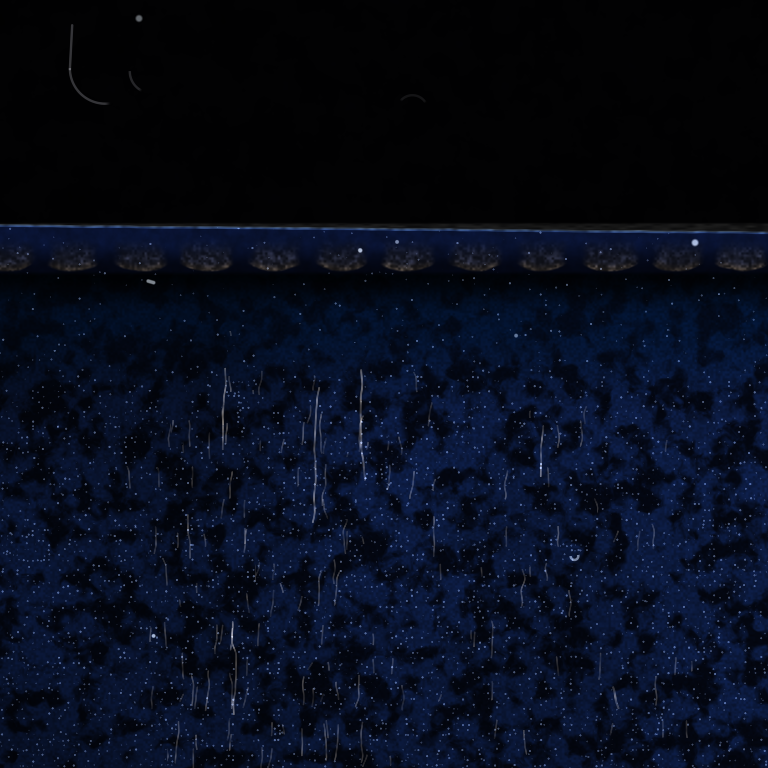
Give the GLSL for this texture, as a three.js fragment shader.

```glsl
// Dark blue grained leather under a black backdrop, with a scalloped rim,
// worn vertical scratches, dust and a few stray fibres.
// Value noise makes the grain; jittered cells scatter the specks and scratches.
varying vec2 vUv;

float hash(vec2 p) {
  vec3 q = fract(vec3(p.xyx) * 0.1031);
  q += dot(q, q.yzx + 33.33);
  return fract((q.x + q.y) * q.z);
}

float noise(vec2 p) {
  vec2 i = floor(p), f = fract(p);
  f = f * f * (3.0 - 2.0 * f);
  return mix(mix(hash(i), hash(i + vec2(1.0, 0.0)), f.x),
             mix(hash(i + vec2(0.0, 1.0)), hash(i + 1.0), f.x), f.y);
}

float fbm(vec2 p) {
  float sum = 0.0, gain = 0.5;
  for (int i = 0; i < 4; i++) {
    sum += gain * noise(p);
    p = mat2(1.6, 1.2, -1.2, 1.6) * p + 7.3;
    gain *= 0.5;
  }
  return sum / 0.94;
}

float segment(vec2 p, vec2 a, vec2 b, float width) {
  vec2 d = b - a;
  float t = clamp(dot(p - a, d) / dot(d, d), 0.0, 1.0);
  return 1.0 - smoothstep(width * 0.3, width, length(p - a - d * t));
}

float dot2d(vec2 p, vec2 centre, float radius) {
  return 1.0 - smoothstep(radius * 0.4, radius, length(p - centre));
}

float arc(vec2 p, vec2 centre, float radius, float from, float to, float width) {
  vec2 d = p - centre;
  float angle = atan(d.y, d.x);
  float span = smoothstep(from, from + 0.2, angle) * (1.0 - smoothstep(to - 0.2, to, angle));
  return span * (1.0 - smoothstep(width * 0.3, width, abs(length(d) - radius)));
}

// One jittered dust grain per cell, with a random strength.
float specks(vec2 p, float cells, float density, float seed) {
  vec2 id = floor(p * cells) + seed;
  vec2 centre = 0.25 + 0.5 * vec2(hash(id), hash(id + 41.0));
  float strength = hash(id + 83.0);
  float radius = cells * mix(0.0011, 0.0021, strength);
  return step(hash(id + 17.0), density) * strength * dot2d(fract(p * cells), centre, radius);
}

// One short, slightly leaning scratch per cell.
float scratches(vec2 p, vec2 cell, float density, float seed) {
  vec2 id = floor(p / cell) + seed;
  vec2 q = fract(p / cell) * cell;
  float x = cell.x * mix(0.25, 0.75, hash(id));
  float halfLength = cell.y * mix(0.08, 0.42, hash(id + 29.0));
  vec2 lean = vec2(cell.x * 0.2 * (hash(id + 57.0) - 0.35), halfLength);
  vec2 mid = vec2(x, cell.y * 0.5);
  return step(hash(id + 11.0), density) * segment(q, mid - lean, mid + lean, 0.0017);
}

// Blotched hide, brighter to the right and smoother below the rim.
vec3 leather(vec2 p) {
  vec2 warp = 0.009 * vec2(noise(p * 70.0), noise(p * 70.0 + 50.0));
  float blotch = smoothstep(0.3, 0.62, fbm((p + warp) * 52.0));
  float broad = fbm(p * 4.0 + 3.0);
  float upper = smoothstep(0.46, 0.59, p.y);
  float wear = 0.72 + 0.26 * smoothstep(0.2, 0.85, p.x) + 0.5 * (broad - 0.5);
  wear *= mix(0.86, 1.0, smoothstep(0.0, 0.4, p.y));
  vec3 pit = vec3(0.012, 0.025, 0.067);
  vec3 peak = mix(vec3(0.047, 0.107, 0.258), vec3(0.012, 0.09, 0.225), upper);
  vec3 col = mix(pit, peak, mix(blotch, 0.25 + 0.6 * blotch, upper)) * wear;
  col *= 0.8 + 0.4 * noise(p * 330.0);
  return col * mix(0.16, 1.0, 1.0 - smoothstep(0.585, 0.642, p.y + 0.012 * (broad - 0.5)));
}

// Raised rim with evenly spaced, dusty bowl-shaped dents.
vec3 rim(vec2 p) {
  float u = 2.0 * fract((p.x - 0.007) / 0.0875 + 0.5) - 1.0;
  u += 0.3 * (noise(p * 45.0) - 0.5);
  float base = 0.645 + 0.014 * u * u;
  float bowl = (1.0 - smoothstep(0.5, 0.85, abs(u))) * smoothstep(base, base + 0.004, p.y);
  bowl *= 1.0 - smoothstep(0.66, 0.692, p.y);
  float grain = noise(p * 300.0) * noise(p * 170.0 + 9.0);
  vec3 col = mix(vec3(0.012, 0.025, 0.075), vec3(0.035, 0.075, 0.2), smoothstep(0.65, 0.688, p.y));
  col *= 0.7 + 0.5 * fbm(p * 90.0);
  float lip = 1.0 - smoothstep(0.002, 0.014, p.y - base);
  vec3 dust = mix(vec3(0.16, 0.17, 0.23), vec3(0.31, 0.27, 0.23), lip);
  return mix(col, dust * (0.35 + 1.5 * grain), bowl * 0.8);
}

void main() {
  vec2 p = vUv;
  float edge = 0.706 - 0.009 * p.x + 0.0008 * (noise(vec2(p.x * 60.0, 2.0)) - 0.5);

  // Backdrop and the thin grey sheet behind the rim.
  vec3 col = vec3(0.006, 0.006, 0.01) * (0.4 + 1.2 * fbm(p * 35.0));
  float sheet = smoothstep(edge - 0.001, edge + 0.001, p.y) * (1.0 - smoothstep(0.707, 0.711, p.y));
  col += sheet * vec3(0.11, 0.11, 0.105) * (0.4 + 0.6 * noise(p * vec2(90.0, 400.0)));

  // Hide, rim and its lit edge.
  vec3 hide = mix(leather(p), rim(p), smoothstep(0.641, 0.648, p.y));
  float below = 1.0 - smoothstep(edge - 0.001, edge + 0.001, p.y);
  col = mix(col, hide, below);
  float glint = 1.0 - smoothstep(0.0006, 0.0026, abs(p.y - edge));
  col += glint * vec3(0.17, 0.24, 0.34) * (0.5 + 0.7 * noise(vec2(p.x * 130.0, 4.0)));

  // Dust, densest over the worn lower area.
  float worn = 1.0 - smoothstep(0.4, 0.59, p.y);
  float dust = specks(p, 150.0, 0.06 + 0.24 * worn, 5.0) + 0.8 * specks(p + 0.003, 93.0, 0.05 + 0.2 * worn, 210.0);
  col += below * dust * vec3(0.29, 0.33, 0.41);

  // Scattered scratches, then the longest ones.
  vec2 q = p + vec2(0.005 * (noise(vec2(p.y * 65.0, floor(p.x * 9.0))) - 0.5), 0.0);
  float zone = smoothstep(0.15, 0.27, p.x) * (1.0 - 0.65 * smoothstep(0.45, 0.62, p.x));
  zone *= worn * (1.0 - smoothstep(0.84, 0.94, p.x));
  float marks = 0.65 * scratches(q, vec2(0.024, 0.067), 0.36 * zone, 3.0);
  marks += 0.5 * scratches(q + 0.011, vec2(0.017, 0.041), 0.28 * zone, 170.0);
  vec2 w = p + vec2(0.006 * (noise(vec2(p.y * 48.0, 8.0)) - 0.5), 0.0);
  marks += segment(w, vec2(0.473, 0.375), vec2(0.468, 0.518), 0.002);
  marks += segment(w, vec2(0.407, 0.32), vec2(0.413, 0.495), 0.0019);
  marks += segment(w, vec2(0.291, 0.415), vec2(0.291, 0.52), 0.0018);
  marks += segment(w, vec2(0.702, 0.38), vec2(0.708, 0.445), 0.0018);
  marks += segment(w, vec2(0.307, 0.07), vec2(0.304, 0.19), 0.0018);
  marks += segment(w, vec2(0.808, 0.078), vec2(0.798, 0.105), 0.0021);
  col += marks * (0.3 + 0.7 * noise(p * vec2(40.0, 140.0))) * vec3(0.43, 0.4, 0.36);

  // Stray fibres and bright flecks.
  float fibre = segment(p, vec2(0.094, 0.967), vec2(0.091, 0.91), 0.0024);
  fibre += arc(p, vec2(0.137, 0.911), 0.046, -3.3, -1.4, 0.0024);
  fibre += 0.7 * arc(p, vec2(0.197, 0.907), 0.028, -3.3, -2.0, 0.0024);
  fibre += 0.35 * arc(p, vec2(0.537, 0.856), 0.02, 0.5, 2.5, 0.0024);
  col += fibre * vec3(0.2, 0.2, 0.21);
  float fleck = 0.6 * dot2d(p, vec2(0.181, 0.976), 0.006) + dot2d(p, vec2(0.905, 0.684), 0.006);
  fleck += dot2d(p, vec2(0.469, 0.674), 0.004) + 0.7 * dot2d(p, vec2(0.517, 0.685), 0.0035);
  fleck += 0.8 * segment(p, vec2(0.193, 0.634), vec2(0.2, 0.632), 0.0035);
  fleck += dot2d(p, vec2(0.2, 0.172), 0.0035) + 0.6 * dot2d(p, vec2(0.672, 0.563), 0.0035);
  fleck += 0.7 * arc(p, vec2(0.748, 0.276), 0.005, -3.2, 0.4, 0.0025);
  col += fleck * vec3(0.62, 0.65, 0.68);

  gl_FragColor = vec4(col, 1.0);
}
```
